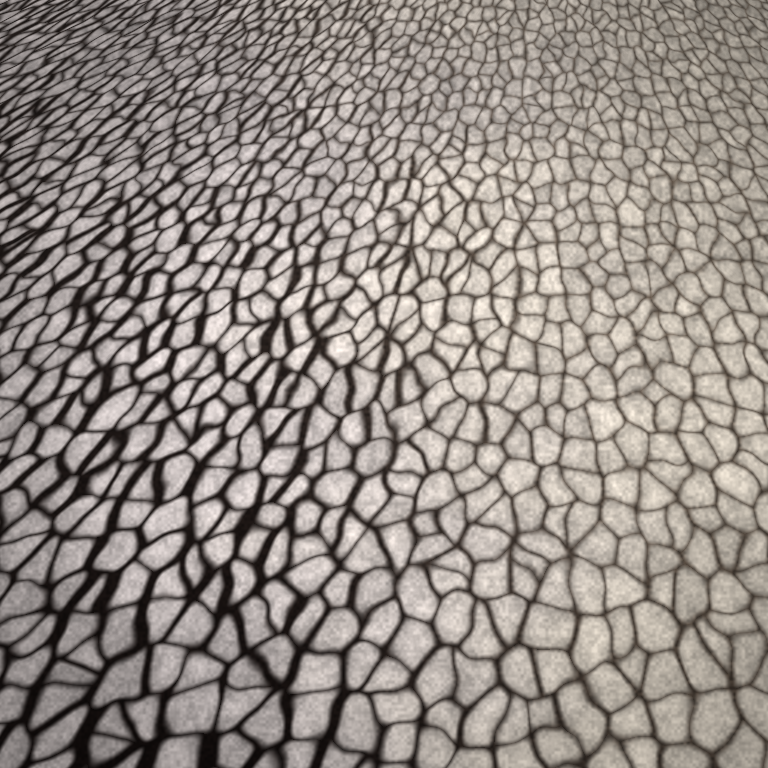
Write a WebGL 1 fragment shader that draws this texture.

```glsl
precision highp float;
// Dry cracked ground receding towards a far horizon.
// A perspective-mapped Voronoi pattern gives rounded clods; each crack's width
// depends on its direction and a random value. Grain and vignette finish it.
uniform vec2 u_resolution;

const vec3 CLAY_PALE = vec3(0.87, 0.84, 0.82);
const vec3 CRACK_DARK = vec3(0.07, 0.05, 0.045);
const vec3 CRACK_DUSTY = vec3(0.33, 0.29, 0.26);
const float HORIZON = 1.35;
const float VANISH_X = 0.7;
const float CLOD_SCALE = 0.041;
const float CORNER_SHARPNESS = 16.0;

float hash(vec2 p) {
  vec3 q = fract(vec3(p.xyx) * vec3(0.1031, 0.1030, 0.0973));
  q += dot(q, q.yzx + 33.33);
  return fract((q.x + q.y) * q.z);
}

vec2 hash2(vec2 p) {
  return vec2(hash(p + 17.3), hash(p + 91.7));
}

float valueNoise(vec2 p) {
  vec2 cell = floor(p);
  vec2 f = fract(p);
  f = f * f * (3.0 - 2.0 * f);
  float low = mix(hash(cell), hash(cell + vec2(1.0, 0.0)), f.x);
  float high = mix(hash(cell + vec2(0.0, 1.0)), hash(cell + vec2(1.0, 1.0)), f.x);
  return mix(low, high, f.y);
}

float fbm(vec2 p) {
  float sum = 0.0;
  float amplitude = 0.5;
  for (int i = 0; i < 4; i++) {
    sum += amplitude * valueNoise(p);
    p = p * 2.03 + 13.7;
    amplitude *= 0.5;
  }
  return sum / 0.9375;
}

// Vector from p to the jittered seed of a cell
vec2 toSeed(vec2 cell, vec2 p, float jitter) {
  return cell + 0.5 + jitter * (hash2(cell) - 0.5) - p;
}

// x: signed distance to the clod's rounded rim, y: random value of the clod
vec2 clods(vec2 p, float crackWidth) {
  const float JITTER = 0.88;
  vec2 base = floor(p);
  vec2 home = base;
  vec2 homeSeed = vec2(8.0);
  for (int j = -1; j <= 1; j++) {
    for (int i = -1; i <= 1; i++) {
      vec2 cell = base + vec2(float(i), float(j));
      vec2 seed = toSeed(cell, p, JITTER);
      if (dot(seed, seed) < dot(homeSeed, homeSeed)) {
        homeSeed = seed;
        home = cell;
      }
    }
  }
  float sum = 0.0;
  for (int j = -2; j <= 2; j++) {
    for (int i = -2; i <= 2; i++) {
      if (i == 0 && j == 0) continue;
      vec2 cell = home + vec2(float(i), float(j));
      vec2 seed = toSeed(cell, p, JITTER);
      vec2 normal = normalize(seed - homeSeed);
      float edge = dot(0.5 * (seed + homeSeed), normal);
      float chance = hash(home + cell + 5.1);
      float steep = pow(abs(normal.x), 1.5);
      float gap = 0.012 + crackWidth * (0.12 + steep) * mix(0.15, 1.55, chance);
      sum += exp(-CORNER_SHARPNESS * (edge - gap));
    }
  }
  return vec2(-log(sum) / CORNER_SHARPNESS, hash(home + 41.0));
}

void main() {
  vec2 uv = gl_FragCoord.xy / u_resolution;

  // Ground mapping: clods shrink linearly towards the horizon
  float depth = HORIZON - uv.y;
  float clodSize = CLOD_SCALE * depth;
  vec2 ground = vec2((uv.x - VANISH_X) / clodSize, -0.92 * log(depth) / CLOD_SCALE);
  ground += 60.0;
  vec2 wobble = vec2(valueNoise(ground * 1.7), valueNoise(ground * 1.7 + 31.0)) - 0.5;
  ground += 0.28 * wobble;

  // Cracks: wide and black at lower left, thin and dusty to the right and far away
  float patches = fbm(uv * vec2(5.0, 7.0) + 3.0);
  float dusty = clamp(smoothstep(0.35, 1.0, uv.x + 0.25 * uv.y) * 0.75 + 0.35 * uv.y, 0.0, 1.0);
  float crackWidth = mix(0.12, 0.035, smoothstep(0.15, 0.85, uv.x)) * mix(0.6, 1.4, patches);
  vec2 clod = clods(ground, crackWidth);
  float softness = 0.05 + 0.0019 / clodSize;
  float surface = smoothstep(-softness, softness, clod.x);

  // Clay: clod tone, rough relief, fine grain and broad stains
  float relief = fbm(ground * 3.2) - 0.5;
  float grain = valueNoise(uv * 250.0) - 0.5;
  float speckle = valueNoise(uv * 125.0 + 70.0) - 0.5;
  float tone = 0.95 + 0.10 * (clod.y - 0.5) + 0.20 * relief;
  tone += 0.17 * grain + 0.12 * speckle + 0.24 * (patches - 0.5);
  tone *= mix(0.9, 1.0, smoothstep(0.0, 0.28, clod.x));
  vec3 crack = mix(CRACK_DARK, CRACK_DUSTY, dusty) * (1.0 + 0.5 * grain);
  vec3 color = mix(crack, CLAY_PALE * tone, surface);

  // Cool left side, sandy lower right, darkened outer corners
  vec3 sandy = vec3(1.01, 1.0, 0.955);
  vec3 cool = vec3(0.995, 0.985, 1.0);
  color *= mix(cool, sandy, smoothstep(0.2, 0.9, uv.x + 0.4 * (patches - 0.5)));
  float rim = length((uv - vec2(0.56, 0.5)) * vec2(0.95, 1.05));
  color *= 1.04 - 0.33 * smoothstep(0.2, 0.78, rim);
  gl_FragColor = vec4(clamp(color, 0.0, 1.0), 1.0);
}
```
